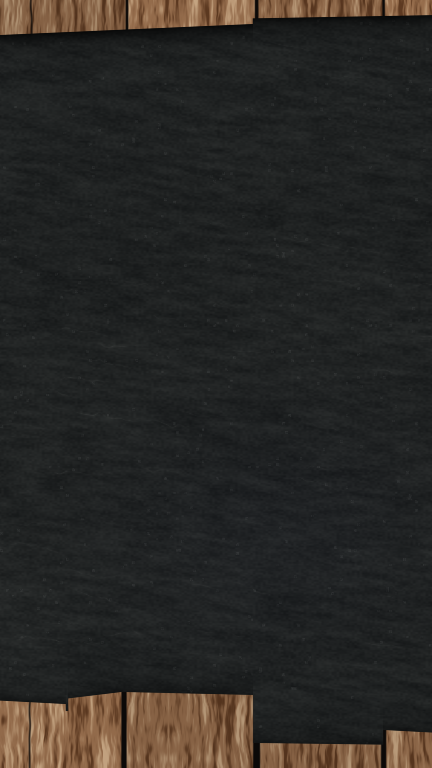
A WebGL 2 fragment shader for this texture:

```glsl
#version 300 es
precision highp float;
// Dark slate slab framed above and below by rough sawn wooden planks.
uniform vec2 u_resolution;
out vec4 outColor;

const vec2 CANVAS = vec2(1.0, 1.77778);   // width is one unit
const vec3 SLATE_DARK = vec3(0.085, 0.094, 0.096);
const vec3 SLATE_LIGHT = vec3(0.162, 0.172, 0.170);
const vec3 VEIN = vec3(0.34, 0.35, 0.34);
const vec3 WOOD_DARK = vec3(0.34, 0.21, 0.12);
const vec3 WOOD_MID = vec3(0.55, 0.40, 0.28);
const vec3 WOOD_LIGHT = vec3(0.73, 0.61, 0.48);
const vec3 GAP = vec3(0.045, 0.035, 0.03);
const vec2 VEIN_CELL = vec2(0.19, 0.065);
const float VEIN_WIDTH = 0.0016;
const float SLOPE = 0.12;                 // slate layers fall to the right
const float SHADOW_REACH = 0.022;

float hash(vec2 p) {
  vec3 q = fract(vec3(p.xyx) * 0.1031);
  q += dot(q, q.yzx + 33.33);
  return fract((q.x + q.y) * q.z);
}

float noise(vec2 p) {
  vec2 i = floor(p), f = fract(p);
  f = f * f * (3.0 - 2.0 * f);
  return mix(mix(hash(i), hash(i + vec2(1, 0)), f.x),
             mix(hash(i + vec2(0, 1)), hash(i + vec2(1, 1)), f.x), f.y);
}

float fbm(vec2 p) {
  float sum = 0.0, amp = 0.5;
  for (int i = 0; i < 4; i++) {
    sum += amp * noise(p);
    p = p * 2.03 + 17.7;
    amp *= 0.5;
  }
  return sum / 0.9375;
}

// Sawn ends of the planks, measured from the lower and upper borders
float lowerEnd(float x) {
  if (x < 0.152) return mix(0.156, 0.148, x / 0.152);
  if (x < 0.158) return 0.132;
  if (x < 0.282) return mix(0.161, 0.176, (x - 0.158) / 0.124);
  if (x < 0.586) return mix(0.176, 0.169, (x - 0.282) / 0.304);
  if (x < 0.887) return mix(0.058, 0.054, (x - 0.586) / 0.301);
  return mix(0.088, 0.082, (x - 0.887) / 0.113);
}

float upperEnd(float x) {
  return x < 0.585 ? mix(0.081, 0.0555, x / 0.585)
                   : mix(0.0425, 0.0350, (x - 0.585) / 0.415);
}

// Signed distance in height: positive on the slate
float slateHeight(vec2 p) {
  return min(p.y - lowerEnd(p.x), CANVAS.y - p.y - upperEnd(p.x));
}

float patchGlow(vec2 p, vec2 centre, vec2 size) {
  vec2 d = (p - centre) / size;
  return exp(-dot(d, d));
}

// Short wavy cracks scattered in cells
float veins(vec2 p) {
  p.y += SLOPE * p.x + 0.030 * (fbm(p * vec2(13.0, 20.0)) - 0.5)
       + 0.008 * (noise(p * vec2(65.0, 50.0)) - 0.5);
  vec2 cell = floor(p / VEIN_CELL);
  float sum = 0.0;
  for (int j = -1; j <= 1; j++)
    for (int i = -1; i <= 1; i++) {
      vec2 id = cell + vec2(i, j) + 40.0;
      vec2 centre = (id - 40.0 + vec2(hash(id), hash(id + 7.3))) * VEIN_CELL;
      vec2 d = p - centre;
      float reach = mix(0.04, 0.14, hash(id + 19.1));
      d.y -= d.x * 0.3 * (hash(id + 3.7) - 0.5);
      float fade = smoothstep(reach, 0.0, abs(d.x));
      sum += fade * hash(id + 29.9) * exp(-abs(d.y) / VEIN_WIDTH);
    }
  return min(sum, 1.0);
}

vec3 slate(vec2 p) {
  vec2 q = vec2(p.x, p.y + SLOPE * p.x + 0.02 * fbm(p * 6.0));
  float layers = fbm(q * vec2(16.0, 75.0));
  float grain = noise(p * vec2(170.0, 240.0)) - 0.5;
  float pale = patchGlow(p, vec2(0.23, 0.86), vec2(0.22, 0.16))
             + patchGlow(p, vec2(0.85, 1.18), vec2(0.18, 0.09))
             + patchGlow(p, vec2(0.12, 0.36), vec2(0.30, 0.13))
             + 0.7 * patchGlow(p, vec2(0.78, 0.88), vec2(0.15, 0.14));
  float tone = 0.46 + 0.9 * (layers - 0.5) + 0.42 * grain
             + 0.35 * (fbm(p * 4.0) - 0.5) + 0.13 * pale;
  vec3 colour = mix(SLATE_DARK, SLATE_LIGHT, clamp(tone, 0.0, 1.3));
  colour.b += 0.008 * patchGlow(p, vec2(0.65, 0.55), vec2(0.35, 0.25));
  float strength = (0.22 + 0.28 * pale) * noise(p * 60.0 + 5.0);
  colour = mix(colour, VEIN, min(strength * veins(p), 0.6));
  float fleck = step(0.988, hash(floor(p * 150.0))) * noise(p * 300.0);
  return colour + 0.06 * fleck;
}

float seam(float x, float centre, float halfWidth) {
  float aa = 1.0 / u_resolution.x;
  return 1.0 - smoothstep(halfWidth - aa, halfWidth + aa, abs(x - centre));
}

vec3 wood(vec2 p) {
  bool lower = p.y < 0.5 * CANVAS.y;
  float firstSeam = lower ? 0.287 : 0.294;
  float plank = step(firstSeam, p.x) + step(0.592, p.x) + step(0.888, p.x);
  // The second lower plank has book-matched grain
  float x = lower && plank == 1.0 ? abs(p.x - 0.39) : p.x;
  x += 0.022 * (fbm(vec2(x * 12.0, p.y * 9.0 + plank * 5.0)) - 0.5);
  float fibre = fbm(vec2(x * 85.0 + plank * 31.0, p.y * 8.0));
  float fine = noise(vec2(x * 230.0, p.y * 45.0 + plank));
  float tone = 0.5 + 1.5 * (fibre - 0.5) + 0.45 * (fine - 0.5);
  vec3 colour = mix(WOOD_DARK, WOOD_MID, smoothstep(0.0, 0.5, tone));
  colour = mix(colour, WOOD_LIGHT, smoothstep(0.5, 1.05, tone));
  colour *= 0.92 + 0.16 * hash(vec2(plank, lower ? 3.0 : 8.0));
  float crack = seam(p.x + 0.006 * (noise(vec2(p.y * 30.0, 2.0)) - 0.5), 0.071, 0.002);
  float gaps = max(seam(p.x, firstSeam, lower ? 0.006 : 0.003),
                   max(seam(p.x, 0.594, lower ? 0.008 : 0.004),
                       seam(p.x, 0.888, lower ? 0.006 : 0.003)));
  return mix(colour, GAP, max(gaps, 0.8 * crack));
}

void main() {
  vec2 p = gl_FragCoord.xy / u_resolution * CANVAS;
  float aa = 1.0 / u_resolution.x;
  // Average across the pixel so steps between planks stay smooth
  float cover = 0.0;
  for (int i = 0; i < 4; i++) {
    float h = slateHeight(p + vec2((float(i) - 1.5) * 0.25 * aa, 0.0));
    cover += 0.25 * smoothstep(-0.6 * aa, 0.6 * aa, h);
  }
  // Contact shadow, deeper under the upper planks
  float height = max(slateHeight(p), 0.0);
  float depth = p.y > 0.5 * CANVAS.y ? 0.75 : 0.35;
  vec3 stone = slate(p) * (1.0 - depth * exp(-height / SHADOW_REACH));
  outColor = vec4(mix(wood(p), stone, cover), 1.0);
}
```
